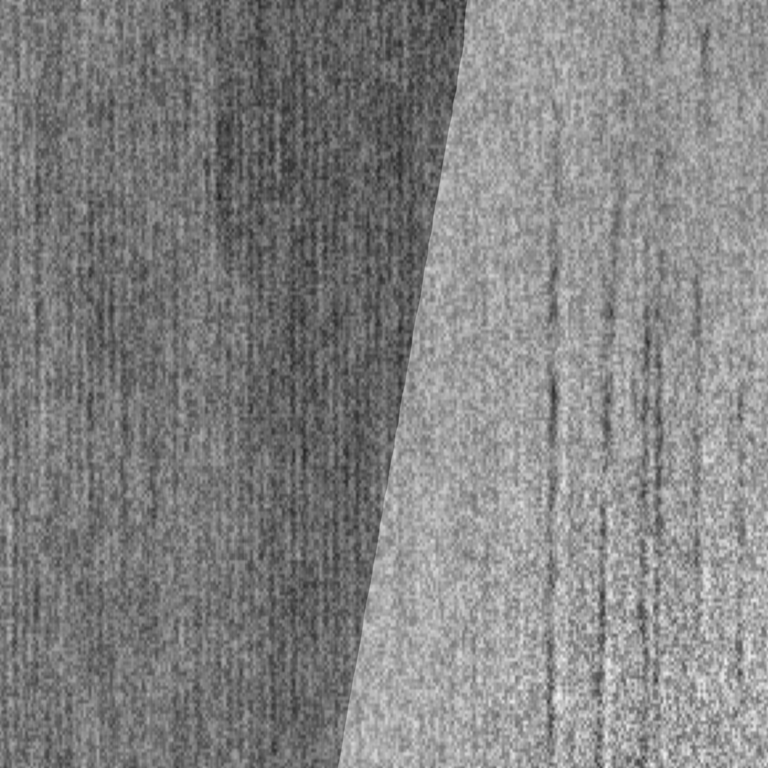
A Shadertoy shader for this texture:

```glsl
// Grey ploughed field: two grainy, finely furrowed halves split by a slanted seam.
#define FURROWS 72.0
#define FURROW_DEPTH 0.040
#define STREAK_DEPTH 0.070
#define GRAIN_FINE 0.115
#define GRAIN_COARSE 0.075
#define SEAM_FOOT 0.440
#define SEAM_SLANT 0.174
#define SCAR_DEPTH 0.25

// Sine-free hash to 0..1
float hash(vec2 p) {
    vec3 q = fract(p.xyx * vec3(0.1031, 0.1030, 0.0973));
    q += dot(q, q.yzx + 33.33);
    return fract((q.x + q.y) * q.z);
}

// Smooth value noise in -1..1
float noise(vec2 p) {
    vec2 cell = floor(p), f = fract(p);
    f = f * f * (3.0 - 2.0 * f);
    float low = mix(hash(cell), hash(cell + vec2(1, 0)), f.x);
    float high = mix(hash(cell + vec2(0, 1)), hash(cell + vec2(1, 1)), f.x);
    return 2.0 * mix(low, high, f.y) - 1.0;
}

// Soft oval patch
float patchAt(vec2 p, vec2 centre, vec2 radius) {
    vec2 d = (p - centre) / radius;
    return exp(-dot(d, d));
}

// Broken dark scar with a pale flank, leaning with height
float scar(vec2 p, float x, float lean, float bottom, float top, float width) {
    float wander = 0.003 * noise(vec2(x * 91.0, p.y * 32.0));
    float d = (p.x - x - lean * p.y - wander) / width;
    float span = smoothstep(bottom - 0.06, bottom + 0.04, p.y)
               * (1.0 - smoothstep(top - 0.08, top + 0.06, p.y));
    float broken = 0.65 + 0.5 * noise(vec2(x * 57.0, p.y * 42.0))
                 + 0.3 * noise(vec2(x * 83.0, p.y * 13.0));
    float flank = exp(-(d - 1.9) * (d - 1.9)) * smoothstep(0.8, 0.2, p.y);
    return (exp(-d * d) - 0.4 * flank) * span * broken;
}

// Broad shading of the darker left half
float leftTone(vec2 p) {
    float tone = 0.478 - 0.025 * smoothstep(0.0, 0.2, p.x);
    float border = mix(0.345, 0.275, smoothstep(0.55, 0.75, p.y));
    float shade = smoothstep(border - 0.02, border + 0.025, p.x);
    tone -= shade * mix(0.025, 0.080, smoothstep(0.05, 0.75, p.y));
    tone -= 0.035 * patchAt(p, vec2(0.39, 0.48), vec2(0.06, 0.32));
    tone -= 0.08 * patchAt(p, vec2(0.296, 0.80), vec2(0.014, 0.09));
    tone -= 0.04 * patchAt(p, vec2(0.14, 0.59), vec2(0.025, 0.08));
    tone += 0.02 * patchAt(p, vec2(0.23, 0.40), vec2(0.05, 0.20));
    float marks = scar(p, 0.043, 0.012, -0.1, 0.30, 0.005)
                + scar(p, 0.162, 0.004, 0.20, 0.62, 0.005)
                + scar(p, 0.236, 0.008, 0.55, 1.10, 0.005)
                + scar(p, 0.045, 0.010, 0.55, 1.10, 0.005);
    return tone - 0.4 * SCAR_DEPTH * marks;
}

// Broad shading and scars of the paler right half
float rightTone(vec2 p) {
    float tone = 0.620 + 0.030 * smoothstep(0.65, 0.1, p.y);
    tone -= 0.040 * smoothstep(0.68, 0.86, p.x) * smoothstep(0.5, 1.0, p.y);
    tone -= 0.06 * patchAt(p, vec2(0.545, 0.48), vec2(0.018, 0.06));
    tone -= 0.03 * patchAt(p, vec2(0.85, 0.40), vec2(0.05, 0.45));
    float marks = scar(p, 0.716, 0.010, -0.1, 0.90, 0.0060);
    marks += 0.5 * scar(p, 0.718, 0.004, 0.40, 0.62, 0.008);
    marks += 1.1 * scar(p, 0.778, 0.028, -0.1, 0.62, 0.0055);
    marks += 0.8 * scar(p, 0.787, 0.022, 0.66, 0.84, 0.0060);
    marks += 1.0 * scar(p, 0.836, 0.012, -0.1, 0.68, 0.0060);
    marks += 0.9 * scar(p, 0.855, 0.006, -0.1, 1.10, 0.0052);
    marks += 0.8 * scar(p, 0.904, 0.008, 0.20, 0.66, 0.0050);
    marks += 0.8 * scar(p, 0.912, 0.008, 0.86, 1.10, 0.0045);
    marks += 0.6 * scar(p, 0.962, 0.006, -0.1, 0.56, 0.0050);
    return tone - SCAR_DEPTH * marks;
}

void mainImage(out vec4 fragColor, in vec2 fragCoord) {
    vec2 p = fragCoord / iResolution.xy;
    float pixel = 1.0 / iResolution.x;

    // Slightly bowed seam with a thin contrast rim
    float seam = SEAM_FOOT + SEAM_SLANT * p.y - 0.006 * smoothstep(0.93, 1.0, p.y)
               + 0.0008 * noise(vec2(3.0, p.y * 60.0));
    float side = p.x - seam;
    float right = smoothstep(-pixel, pixel, side);
    float tone = mix(leftTone(p), rightTone(p), right);
    tone += mix(-0.03, 0.02, right) * exp(-abs(side) / 0.003);

    // Regular furrows, each fading in and out, plus long uneven streaks
    float bend = 0.0012 * noise(p * vec2(5.0, 7.0));
    float x = (p.x + bend) * FURROWS;
    float strength = 0.9 + 0.6 * noise(p * vec2(9.0, 5.0) + 17.0)
                   + 0.6 * noise(vec2(floor(x) * 1.37, p.y * 14.0));
    strength *= mix(1.0, 0.5, right);
    tone += FURROW_DEPTH * strength * cos(6.2832 * x);
    float streak = 0.7 * noise(vec2(x * 1.4, p.y * 5.0 + 5.0))
                 + 0.6 * noise(vec2(x * 1.7 + 40.0, p.y * 32.0));
    tone += STREAK_DEPTH * streak * mix(1.0, 0.75, right);

    // Grain, rougher toward the lower right
    float rough = 0.9 + right * 0.65 * smoothstep(0.75, 0.0, p.y) * smoothstep(0.45, 0.85, p.x);
    float grain = GRAIN_FINE * noise(p * vec2(290.0, 220.0))
                + GRAIN_COARSE * noise(p * vec2(165.0, 105.0) + 61.0);
    tone += grain * rough + 0.018 * noise(p * 14.0 + 8.0);

    fragColor = vec4(vec3(clamp(tone, 0.0, 1.0)), 1.0);
}
```
